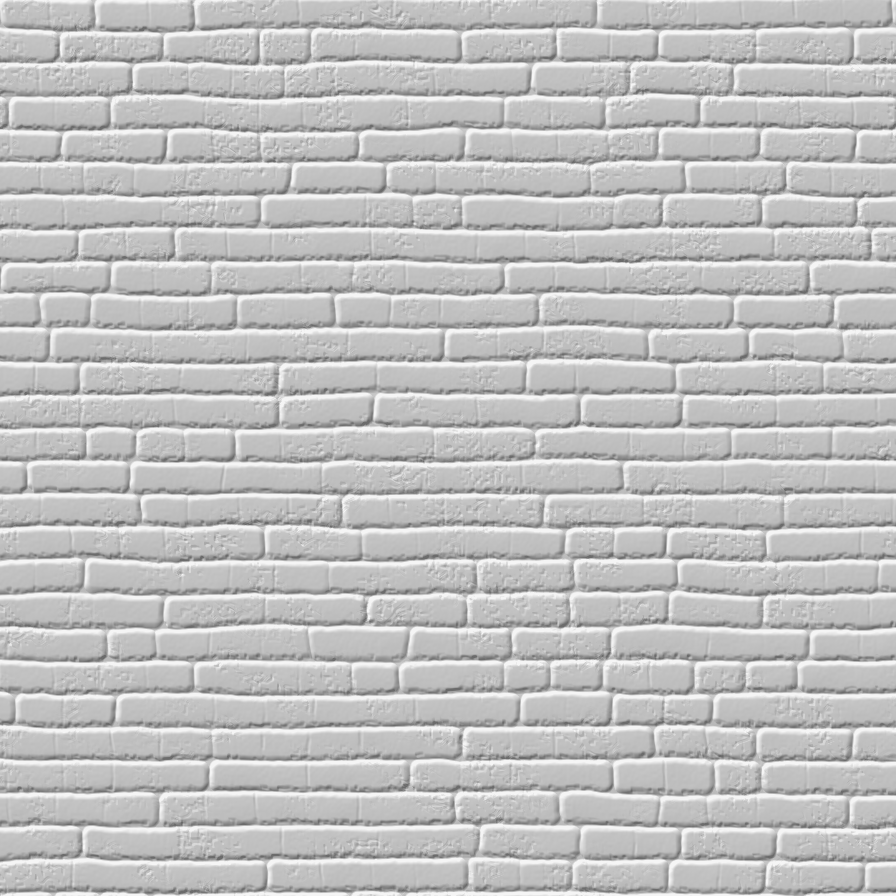
This texture map is drawn by a WebGL 1 fragment shader. Its source:

```glsl
precision highp float;

uniform vec2 u_resolution;

const float ROWS = 27.0;
const float HALF_BRICKS = 18.0;
const float BEVEL = 0.0068;
const float CORNER = 0.0100;

float hash(vec2 p) {
  vec3 q = fract(p.xyx * 0.1031);
  q += dot(q, q.yzx + 33.33);
  return fract((q.x + q.y) * q.z);
}

float noise(vec2 p) {
  vec2 cell = floor(p);
  vec2 f = fract(p);
  f = f * f * (3.0 - 2.0 * f);
  float low = mix(hash(cell), hash(cell + vec2(1.0, 0.0)), f.x);
  float high = mix(hash(cell + vec2(0.0, 1.0)), hash(cell + 1.0), f.x);
  return mix(low, high, f.y);
}

vec2 noise2(vec2 p) {
  return vec2(noise(p), noise(p + 47.3)) - 0.5;
}

// Uneven courses and slightly ragged arrises
vec2 warp(vec2 p) {
  return p + 0.0065 * noise2(p * vec2(9.0, 16.0) + 20.0)
           + 0.0024 * noise2(p * 38.0 + 5.0)
           + 0.0012 * noise2(p * 150.0 + 9.0);
}

// Deep upright joints: common between full bricks, rare at half bricks
float deepJoint(float id, float row) {
  float h = hash(vec2(id + 31.0, row + 7.0));
  return mix(smoothstep(0.25, 0.6, h), smoothstep(0.72, 1.0, h), mod(id, 2.0));
}

// Shallow joints nearly filled with paint
float faintJoint(float id, float row) {
  float h = hash(vec2(id + 83.0, row + 29.0));
  return mix(1.0, smoothstep(0.5, 0.8, h), mod(id, 2.0));
}

// 0 at the sharp bottom of the joints, 1 on the brick faces
float brickHeight(vec2 p) {
  float y = p.y * ROWS - 0.1;
  float row = floor(y);
  float fy = fract(y);
  float lowerEdge = smoothstep(0.0, 0.1, fy) * (1.0 - smoothstep(0.15, 0.4, fy));
  float chips = 0.0024 * lowerEdge * smoothstep(0.35, 0.9, noise(p * 210.0 + 33.0));
  float bedDistance = min(fy, 1.0 - fy) / ROWS - chips;

  float x = p.x * HALF_BRICKS + 2.0 * hash(vec2(row + 3.0, 17.0));
  float id = floor(x + 0.5);
  float jitter = 0.16 * (hash(vec2(id + 5.0, row + 61.0)) - 0.5);
  float uprightDistance = abs(x - id - jitter) / HALF_BRICKS;

  float bed = max(0.0, CORNER - bedDistance);
  float upright = max(0.0, CORNER - uprightDistance) * deepJoint(id, row);
  float edge = (length(vec2(bed, upright)) - CORNER + BEVEL) / BEVEL;
  edge = clamp(edge, 0.0, 1.0);
  float face = 1.0 - pow(edge, 1.7);

  float filled = smoothstep(0.25, 0.65, noise(p * 75.0 + 19.0));
  float groove = (1.0 - smoothstep(0.0, 0.0032, uprightDistance)) * (0.3 + 0.7 * filled);
  float dome = 0.8 * (fy - 0.5) * (fy - 0.5);
  return face * (1.0 - 0.17 * groove * faintJoint(id, row)) - dome;
}

// Gentle swells, broken scratches, clustered pits and fine grain in the paint
float wearHeight(vec2 p) {
  float swell = noise(p * vec2(36.0, 48.0) + 27.0);
  float patches = smoothstep(0.35, 0.8, noise(p * vec2(24.0, 38.0) + 70.0));
  float specks = smoothstep(0.45, 0.75, noise(p * 120.0 + 51.0));
  vec2 bent = p + 0.010 * noise2(p * 85.0 + 11.0);
  vec2 slanted = vec2(bent.x + bent.y, bent.y - 0.6 * bent.x);
  float line = abs(noise(slanted * vec2(90.0, 190.0) + 213.0) - 0.5);
  float scratches = specks * (1.0 - smoothstep(0.0, 0.2, line));
  float pits = smoothstep(0.58, 0.9, noise(p * 270.0 + 3.0));
  float grain = noise(p * 280.0 + 90.0);
  return 0.12 * swell - patches * (0.16 * scratches + 0.2 * pits) - 0.035 * grain;
}

float wallHeight(vec2 p) {
  return brickHeight(warp(p)) + wearHeight(p);
}

// Slope of the wall facing a light at the upper left
float relief(vec2 p, vec2 stepAway) {
  return wallHeight(p + stepAway) - wallHeight(p - stepAway);
}

// Highlights stay even while the shaded edges vary in depth
float shadeOf(float slope, float depth) {
  float darkGain = mix(0.34, 0.56, depth);
  float gain = mix(darkGain, 0.46, smoothstep(-0.05, 0.05, slope));
  return clamp(0.752 + gain * slope, 0.42, 0.96);
}

void main() {
  vec2 p = gl_FragCoord.xy / u_resolution;
  float slope = relief(p, vec2(0.0009, -0.0013));
  float depth = noise(p * vec2(70.0, 90.0) + 37.0);
  gl_FragColor = vec4(vec3(shadeOf(slope, depth)), 1.0);
}
```
